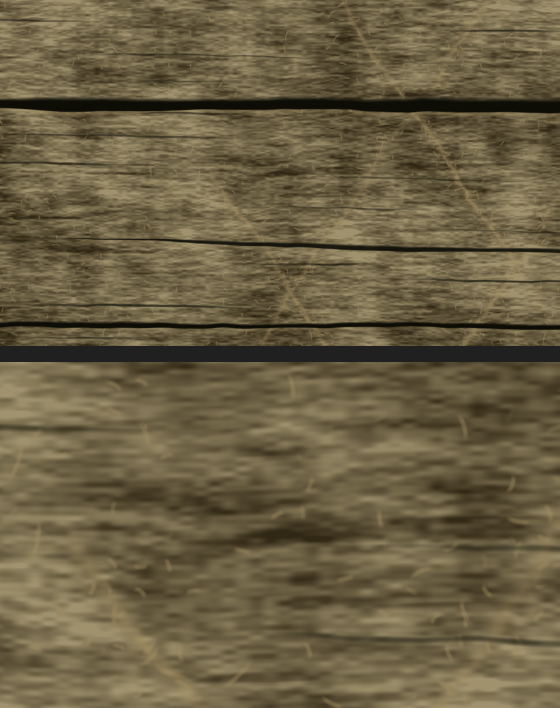
Top, the full canvas; bottom, a detail of the centre.
Write a Shadertoy shader that draws this texture.

```glsl
#define WOOD_DARK vec3(0.29, 0.25, 0.16)
#define WOOD_LIGHT vec3(0.54, 0.49, 0.36)
#define GAP_COLOR vec3(0.05, 0.05, 0.025)
#define FIBRE_COLOR vec3(0.63, 0.55, 0.38)
#define BASE_TONE 0.63
#define CRACK_COUNT 14
#define HAIR_LAYERS 4
#define SCRATCH_SLOPE 0.67
#define SCRATCH_WIDTH 0.007
#define CROSSING vec2(1.2, 0.68)

float hash(vec2 p) {
    return fract(sin(dot(p, vec2(127.1, 311.7))) * 43758.5453);
}

float noise(vec2 p) {
    vec2 i = floor(p), f = fract(p);
    f = f * f * (3.0 - 2.0 * f);
    return mix(mix(hash(i), hash(i + vec2(1, 0)), f.x),
               mix(hash(i + vec2(0, 1)), hash(i + vec2(1, 1)), f.x), f.y);
}

// Noise centred on zero
float vary(vec2 p) { return noise(p) - 0.5; }

// Stains, vertical weathering and fine horizontal grain
float woodTone(vec2 p) {
    vec2 g = p + vec2(0.0, 0.015 * noise(p * vec2(3.0, 5.0)));
    float stain = 0.8 * vary(p * vec2(4.0, 6.0)) + 0.6 * vary(p * vec2(13.0, 18.0) + 7.0);
    float weather = 0.4 * vary(p * vec2(16.0, 3.5) + 31.0) + 0.15 * (p.y - 0.5);
    float grain = 0.6 * vary(g * vec2(11.0, 85.0)) + 0.7 * vary(g * vec2(28.0, 150.0) + 3.0)
                + 0.6 * vary(g * vec2(75.0, 220.0) + 11.0);
    float streak = smoothstep(0.7, 0.95, noise(g * vec2(5.0, 75.0) + 19.0));
    return BASE_TONE + stain + weather + grain - 0.35 * streak;
}

// x: opening, sharp below and shaded above; y: pale lower lip
vec2 seam(vec2 p, float y, float halfWidth) {
    float centre = y + 0.012 * vary(vec2(p.x * 2.5, y * 90.0))
                 + 0.005 * vary(vec2(p.x * 17.0, y * 50.0));
    float w = halfWidth * (0.65 + 0.7 * noise(vec2(p.x * 5.0, y * 70.0)));
    float d = p.y - centre;
    float open = smoothstep(-w - 0.003, -w + 0.002, d)
               * (1.0 - smoothstep(w * 0.5, w * 1.5 + 0.003, d));
    float lip = (d + w + 0.006) / 0.005;
    return vec2(open, exp(-lip * lip));
}

// Short drying cracks with tapered ends
float thinCracks(vec2 p) {
    float dark = 0.0;
    for (int i = 0; i < CRACK_COUNT; i++) {
        float id = float(i);
        float y = (id + 0.2 + 0.6 * hash(vec2(id, 1.0))) / float(CRACK_COUNT);
        float middle = 1.6 * hash(vec2(id, 2.0));
        float reach = mix(0.2, 0.5, hash(vec2(id, 3.0)));
        float taper = 1.0 - smoothstep(0.3, 1.0, abs(p.x - middle) / reach);
        float strength = mix(0.45, 1.0, hash(vec2(id, 4.0)));
        vec2 q = p + vec2(0.0, 0.02 * (p.x - middle));
        dark = max(dark, seam(q, y, 0.0025 * taper * strength).x * taper * strength);
    }
    return dark;
}

// Crossing diagonal scratches; x: frayed core, y: wide surroundings
vec2 scratches(vec2 p) {
    vec2 result = vec2(0.0);
    for (int i = 0; i < 4; i++) {
        float side = i % 2 == 0 ? -1.0 : 1.0;
        float outer = float(i / 2);
        float id = float(i) * 5.3;
        float x = CROSSING.x + side * (SCRATCH_SLOPE * (p.y - CROSSING.y) + 0.65 * outer)
                - 0.06 * outer;
        x += 0.04 * vary(vec2(p.y * 7.0, id)) + 0.01 * vary(vec2(p.y * 45.0, id));
        float d = (p.x - x) * 0.83 / SCRATCH_WIDTH;
        float reach = mix(1.0 - 0.35 * smoothstep(0.68, 0.75, p.y),
                          1.0 - smoothstep(0.4, 0.55, p.y), outer);
        float wear = reach * mix(0.35, 1.0, smoothstep(0.2, 0.6, noise(vec2(p.y * 6.0, id + 2.0))));
        result = max(result, wear * vec2(exp(-d * d), exp(-d * d / 14.0)));
    }
    result.x *= 0.35 + 0.8 * noise(p * vec2(120.0, 90.0));
    return result;
}

// Loose curved hairs, one per grid cell, denser where the wood is torn
float hairs(vec2 p, float torn) {
    float light = 0.0;
    for (int i = 0; i < HAIR_LAYERS; i++) {
        float scale = 15.0 + 8.0 * float(i);
        vec2 grid = p * scale + 4.7 * float(i);
        vec2 cell = floor(grid) + 50.0 * float(i);
        vec2 jitter = vec2(hash(cell), hash(cell + 9.0)) - 0.5;
        vec2 q = fract(grid) - 0.5 - 0.3 * jitter;
        float angle = 3.14159 * hash(cell + 17.0);
        q = mat2(cos(angle), -sin(angle), sin(angle), cos(angle)) * q;
        q.y += 2.0 * (hash(cell + 23.0) - 0.5) * q.x * q.x;
        float ends = 1.0 - smoothstep(0.12, 0.33, abs(q.x));
        float line = 1.0 - smoothstep(0.0006, 0.0036, abs(q.y) / scale);
        float present = smoothstep(0.0, 0.1, 0.17 + 0.6 * torn - hash(cell + 31.0));
        light = max(light, line * ends * present);
    }
    return light;
}

void mainImage(out vec4 fragColor, in vec2 fragCoord) {
    vec2 p = fragCoord / iResolution.y;
    vec3 color = mix(WOOD_DARK, WOOD_LIGHT, clamp(woodTone(p), -0.4, 1.35));

    // Torn fibres
    vec2 scratch = scratches(p);
    color = mix(color, FIBRE_COLOR, 0.65 * scratch.x + 0.06 * scratch.y);
    color = mix(color, FIBRE_COLOR, 0.42 * hairs(p, scratch.y));

    // Cracks and gaps between boards
    vec2 upper = seam(p, 0.695, 0.016);
    vec2 lower = seam(p, 0.06, 0.006);
    vec2 split = seam(p + vec2(0.0, 0.025 * p.x), 0.312, 0.005 * smoothstep(0.1, 0.9, p.x));
    split *= smoothstep(0.1, 0.3, p.x);
    color = mix(color, FIBRE_COLOR, 0.4 * upper.y + 0.2 * (lower.y + split.y));
    color = mix(color, GAP_COLOR, 0.75 * thinCracks(p));
    color = mix(color, GAP_COLOR, max(upper.x, max(lower.x, 0.9 * split.x)));

    fragColor = vec4(color, 1.0);
}
```
